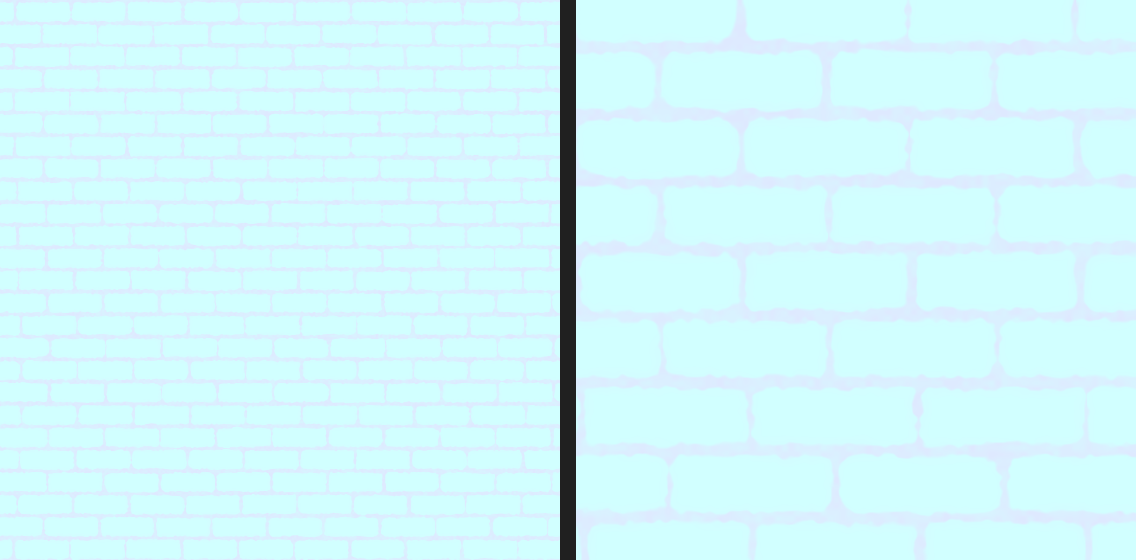
Left, the full canvas; right, a detail of the centre.
Give the GLSL for this texture, as a Shadertoy shader.

```glsl
// Pale cyan brick wall in running bond with rough, mottled lavender mortar.

float hash(vec2 p) {
    return fract(sin(dot(p, vec2(127.1, 311.7))) * 43758.5453);
}

float noise(vec2 p) {
    vec2 i = floor(p), f = fract(p);
    f = f * f * (3.0 - 2.0 * f);
    return mix(mix(hash(i), hash(i + vec2(1, 0)), f.x),
               mix(hash(i + vec2(0, 1)), hash(i + vec2(1, 1)), f.x), f.y);
}

float roundedBox(vec2 p, vec2 halfSize, float radius) {
    vec2 q = abs(p) - halfSize + radius;
    return length(max(q, 0.0)) + min(max(q.x, q.y), 0.0) - radius;
}

void mainImage(out vec4 fragColor, in vec2 fragCoord) {
    vec2 uv = fragCoord / iResolution.xy;

    // Ten bricks across, 25 courses counted down from the top
    vec2 grid = vec2(uv.x * 10.0, (1.0 - uv.y) * 25.0 - 0.03);
    float row = floor(grid.y);
    float drift = 0.13 * sin(3.14159 * pow(max(row, 0.0) / 24.0, 2.0));
    grid.x -= 0.25 + 0.5 * mod(row, 2.0) + drift + 0.03 * (hash(vec2(row, 5.0)) - 0.5);
    vec2 brick = vec2(mod(floor(grid.x), 10.0), row);

    // Brick outline, slightly shifted and worn
    vec2 local = (fract(grid) - 0.5) / vec2(10.0, 25.0);
    local += (vec2(hash(brick), hash(brick + 31.0)) - 0.5) * vec2(0.002, 0.0012);
    float radius = mix(0.004, 0.011, hash(brick + 57.0));
    float d = roundedBox(local, vec2(0.0479, 0.0168), radius);
    float fine = noise(uv * 230.0);
    float coarse = noise(uv * 85.0 + 17.0);
    d += 0.0028 * (fine - 0.5) + 0.0026 * (coarse - 0.5);

    // Mortar with crumbly light spots, and a faint shade on the brick rim
    float soft = max(0.0012, 0.7 / iResolution.y);
    float mortar = smoothstep(-soft, soft, d);
    float mottle = 0.45 + 0.4 * noise(uv * 260.0 + 41.0) + 0.3 * noise(uv * 45.0 + 9.0);
    float rim = 0.13 * smoothstep(-0.007, 0.0, d) * noise(uv * 40.0 + 73.0);
    float tone = max(mortar * mottle, rim);

    vec3 brickColor = vec3(0.82, 1.0, 1.0);
    vec3 mortarColor = vec3(0.872, 0.915, 1.0);
    fragColor = vec4(mix(brickColor, mortarColor, min(tone, 1.0)), 1.0);
}
```
